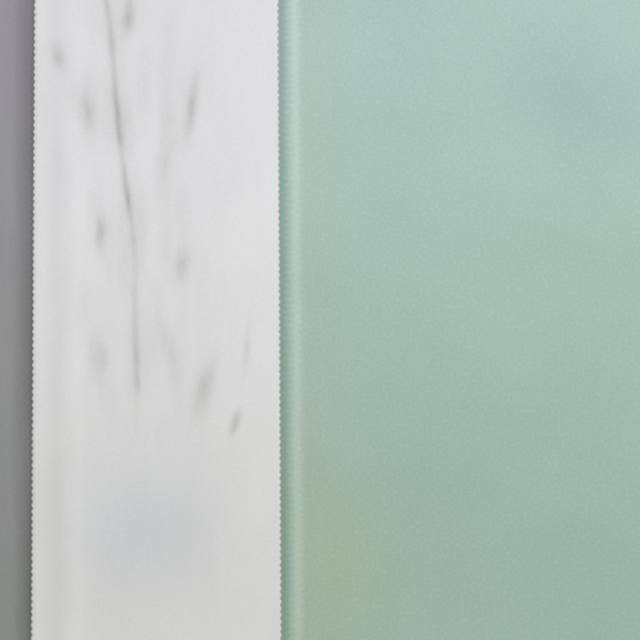
Give the GLSL for this texture, as a Shadertoy shader.

```glsl
#define STONE_LEFT 0.054
#define STONE_RIGHT 0.434
#define EDGE_DRIFT 0.005
#define EDGE_SOFT 0.0022
#define TOOTH_COUNT 96.0
#define GRAIN_SCALE 190.0
#define GRAIN_AMOUNT 0.026
#define VEIN_DARKNESS 0.17

vec2 hash2(vec2 p) {
    vec3 q = fract(p.xyx * vec3(0.1031, 0.1030, 0.0973));
    q += dot(q, q.yzx + 33.33);
    return fract((q.xx + q.yz) * q.zy);
}

// Distance to the nearest jittered cell point
float cellular(vec2 p) {
    vec2 cell = floor(p), f = fract(p);
    float nearest = 2.0;
    for (int j = -1; j <= 1; j++)
    for (int i = -1; i <= 1; i++) {
        vec2 offset = vec2(i, j);
        vec2 d = offset + hash2(cell + offset) - f;
        nearest = min(nearest, dot(d, d));
    }
    return sqrt(nearest);
}

// Broad uneven tone from rotated sine layers, about -1 to 1
float mottle(vec2 p) {
    float sum = 0.0, weight = 0.5;
    for (int i = 0; i < 5; i++) {
        sum += weight * sin(p.x + 1.7 * sin(p.y)) * cos(p.y + 0.8 * sin(p.x));
        p = mat2(1.36, 1.08, -1.08, 1.36) * p + 2.3;
        weight *= 0.62;
    }
    return sum;
}

float blot(vec2 p, vec2 centre, vec2 size, float lean) {
    vec2 d = p - centre;
    d.x -= lean * d.y;
    d /= size;
    return exp(-dot(d, d));
}

float band(float x, float centre, float width) {
    float d = (x - centre) / width;
    return exp(-d * d);
}

// Grey wall beside the stone, shaded toward the joint
vec3 wallColor(vec2 p) {
    vec3 c = mix(vec3(0.53, 0.54, 0.53), vec3(0.60, 0.59, 0.61), p.y);
    c -= 0.10 * smoothstep(0.012, 0.052, p.x);
    return c + 0.01 * mottle(p * vec2(60.0, 9.0));
}

float veins(vec2 p) {
    // Long crack bending down the strip
    float depth = 1.0 - p.y;
    float crackX = 0.165 + 0.11 * min(depth, 0.43) + 0.002 * sin(depth * 23.0);
    float reach = smoothstep(0.28, 0.50, p.y);
    float broken = 0.72 + 0.28 * sin(p.y * 31.0 + 2.0 * sin(p.y * 17.0));
    float v = reach * broken * (0.75 * band(p.x, crackX, 0.0055)
            + 0.22 * band(p.x, crackX + 0.004, 0.018));

    // Upper smudges
    v += 0.75 * blot(p, vec2(0.202, 0.978), vec2(0.009, 0.028), 0.05);
    v += 0.50 * blot(p, vec2(0.091, 0.912), vec2(0.011, 0.020), -0.2);
    v += 0.42 * blot(p, vec2(0.136, 0.830), vec2(0.015, 0.040), -0.1);
    v += 0.55 * blot(p, vec2(0.299, 0.830), vec2(0.009, 0.050), 0.15);
    v += 0.20 * blot(p, vec2(0.260, 0.800), vec2(0.014, 0.120), 0.0);

    // Middle and lower smudges
    v += 0.62 * blot(p, vec2(0.157, 0.637), vec2(0.008, 0.026), 0.05);
    v += 0.38 * blot(p, vec2(0.286, 0.590), vec2(0.013, 0.030), 0.2);
    v += 0.34 * blot(p, vec2(0.155, 0.440), vec2(0.014, 0.032), 0.0);
    v += 0.28 * blot(p, vec2(0.266, 0.450), vec2(0.012, 0.050), -0.2);
    v += 0.50 * blot(p, vec2(0.320, 0.395), vec2(0.014, 0.042), 0.25);
    v += 0.65 * blot(p, vec2(0.368, 0.341), vec2(0.007, 0.018), 0.25);
    v += 0.30 * blot(p, vec2(0.385, 0.450), vec2(0.006, 0.040), 0.1);

    // Faint vertical streaks through the veined area
    float streak = 1.0 - smoothstep(0.1, 0.65, cellular(p * vec2(32.0, 8.0)));
    float area = blot(p, vec2(0.20, 0.68), vec2(0.13, 0.34), 0.0);
    float rough = 0.9 + 0.35 * mottle(p * vec2(110.0, 45.0));
    return (v + 0.14 * streak * area) * rough;
}

vec3 stoneColor(vec2 p) {
    vec3 c = mix(vec3(0.815, 0.815, 0.805), vec3(0.865, 0.865, 0.872), smoothstep(0.0, 0.75, p.y));
    c += 0.012 * smoothstep(0.30, 0.43, p.x) + 0.008 * mottle(p * vec2(24.0, 13.0));
    c += 0.016 * band(p.x, 0.122, 0.014) * (1.0 - p.y);
    c -= 0.022 * band(p.x, 0.088, 0.015);
    c -= vec3(0.040, 0.034, 0.020) * blot(p, vec2(0.22, 0.17), vec2(0.11, 0.10), 0.0);
    return c - VEIN_DARKNESS * vec3(0.98, 1.0, 1.03) * veins(p);
}

// Pale green panel; d is the distance right of its joint
vec3 glassColor(vec2 p, float d) {
    vec3 c = mix(vec3(0.605, 0.695, 0.642), vec3(0.675, 0.775, 0.748), smoothstep(0.0, 1.0, p.y));
    c += vec3(0.010, 0.014, 0.010) * smoothstep(0.5, 1.0, p.x);
    c += 0.008 * mottle(p * 11.0);
    c -= vec3(0.035, 0.035, 0.025) * blot(p, vec2(0.91, 0.84), vec2(0.09, 0.08), -0.3);
    c += vec3(0.015, 0.005, -0.022) * blot(p, vec2(0.53, 0.12), vec2(0.07, 0.12), 0.0);
    c += vec3(0.010, -0.006, -0.012) * band(d, 0.05, 0.05);
    c -= vec3(0.115, 0.095, 0.095) * band(d, 0.004, 0.009);
    return c + vec3(0.055, 0.050, 0.050) * band(d, 0.027, 0.008);
}

void mainImage(out vec4 fragColor, in vec2 fragCoord) {
    vec2 p = fragCoord / iResolution.xy;
    float drift = EDGE_DRIFT * (1.0 - p.y);
    float tooth = 0.0009 * sin(6.28318 * TOOTH_COUNT * p.y);
    float soft = max(EDGE_SOFT, 0.8 / iResolution.x);
    float dLeft = p.x - (STONE_LEFT - drift) + tooth;
    float dRight = p.x - (STONE_RIGHT + drift) + tooth;

    // Join the three vertical fields
    vec3 c = mix(wallColor(p), stoneColor(p), smoothstep(-soft, soft, dLeft));
    c = mix(c, glassColor(p, dRight), smoothstep(-soft, soft, dRight));
    c -= vec3(0.05, 0.06, 0.08) * band(dLeft, 0.0, 0.004);

    // Fine grain
    float grain = cellular(p * GRAIN_SCALE) - 0.48;
    c += GRAIN_AMOUNT * grain * mix(0.6, 1.0, step(0.0, dRight));
    fragColor = vec4(clamp(c, 0.0, 1.0), 1.0);
}
```
